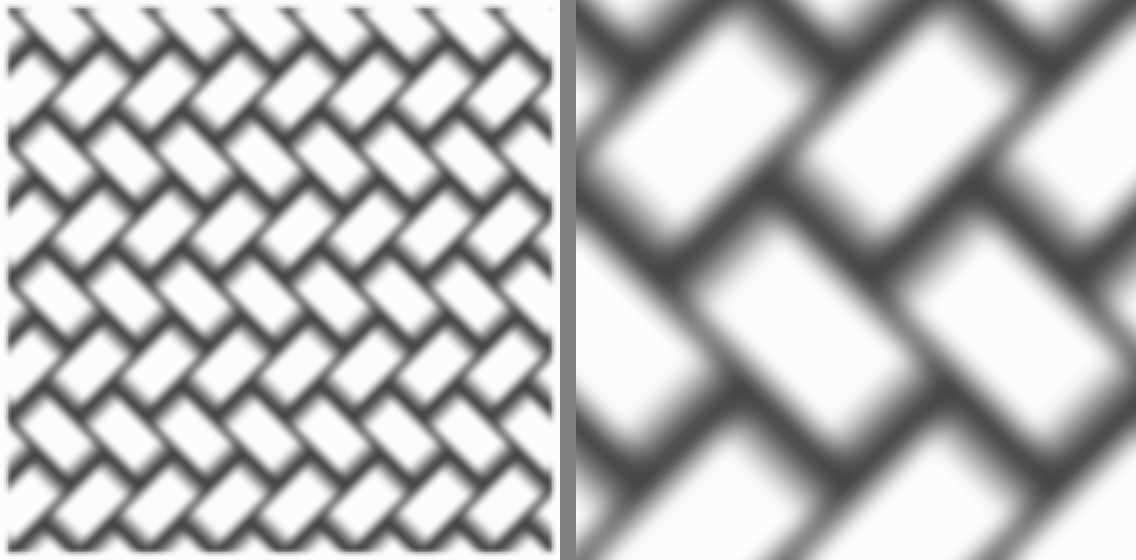
Left, the full canvas; right, a detail of the centre.
This pattern is drawn by a WebGL 2 fragment shader. Its source:

```glsl
#version 300 es
precision highp float;

uniform vec2 u_resolution;
out vec4 outColor;

// Brightness of a diagonal twill weave, surrounded by a pale margin
float weave(vec2 p) {
    vec2 fromEdge = min(p, 1.0 - p);
    if (min(fromEdge.x, fromEdge.y) < 0.0135) return 0.99;

    // Turn by 45 degrees so that one unit is one strand width
    vec2 q = (p - vec2(0.3784, 0.4993)) / 0.1228;
    vec2 grid = vec2(q.x + q.y, q.y - q.x);
    vec2 cell = floor(grid);
    vec2 local = grid - cell;

    // Herringbone: four cells in turn are the halves of two crossing strands
    float phase = mod(cell.x + cell.y, 4.0);
    if (phase > 1.5) local = local.yx;
    float along = local.x + mod(phase, 2.0);

    // Strands sink into shadow at their ends and curve slightly at their sides
    float toEnd = min(along, 2.0 - along);
    float toSide = min(local.y, 1.0 - local.y);
    float lift = smoothstep(0.03, 0.5, toEnd);
    float curve = mix(0.3, 1.0, smoothstep(0.0, 0.2, toSide));
    return mix(0.26, 0.99, lift * curve);
}

void main() {
    vec2 uv = gl_FragCoord.xy / u_resolution;

    // Gaussian softening of the whole weave
    float sum = 0.0;
    float total = 0.0;
    for (int y = -3; y <= 3; y++) {
        for (int x = -3; x <= 3; x++) {
            vec2 tap = vec2(x, y);
            float weight = exp(-0.22 * dot(tap, tap));
            sum += weight * weave(uv + tap * 0.0028);
            total += weight;
        }
    }
    outColor = vec4(vec3(sum / total), 1.0);
}
```
